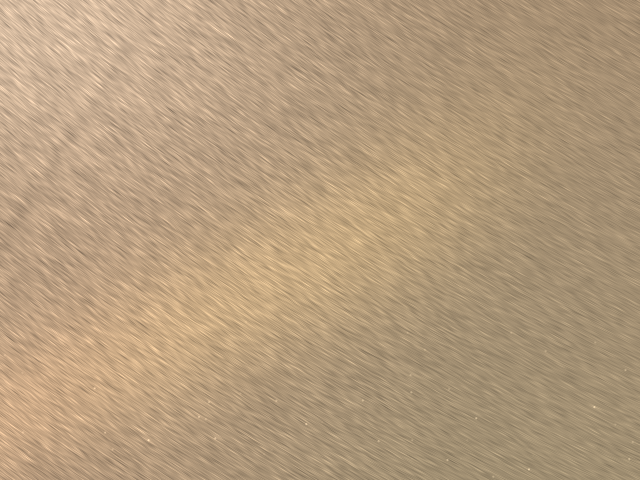
Give the GLSL for this texture, as a WebGL 2 fragment shader.

```glsl
#version 300 es
precision highp float;
uniform vec2 u_resolution;
out vec4 fragColor;

vec3 hash3(vec2 cell) {
  vec3 q = fract(vec3(cell.xyx) * vec3(0.1031, 0.1030, 0.0973));
  q += dot(q, q.yxz + 33.33);
  return fract((q.xxy + q.yzz) * q.zyx);
}

// Cellular noise: soft light and dark spots, one per cell, zero on average.
float spots(vec2 p) {
  vec2 cell = floor(p);
  float sum = 0.0;
  for (int j = -1; j <= 1; j++) {
    for (int i = -1; i <= 1; i++) {
      vec2 id = cell + vec2(i, j);
      vec3 h = hash3(id);
      vec2 d = p - id - h.xy;
      float bell = max(0.0, 1.0 - dot(d, d));
      sum += (2.0 * h.z - 1.0) * bell * bell;
    }
  }
  return sum;
}

// Stretched spots become brush strokes of the given length and width.
float strokes(vec2 grain, vec2 size, float seed) {
  return spots(grain / size + seed);
}

// Sparse bright dust specks.
float dust(vec2 p) {
  vec2 g = p / 0.035;
  vec3 h = hash3(floor(g) + 71.0);
  float d = length(fract(g) - 0.15 - 0.7 * h.xy) * 0.035;
  return smoothstep(0.0036, 0.0006, d) * smoothstep(0.84, 1.0, h.z);
}

// Broad reflections on the metal sheet.
vec3 sheen(vec2 p) {
  vec3 leftTone = mix(vec3(0.700, 0.592, 0.482), vec3(0.716, 0.609, 0.500), p.y);
  vec3 rightTone = mix(vec3(0.630, 0.562, 0.448), vec3(0.648, 0.556, 0.446), p.y);
  vec3 color = mix(leftTone, rightTone, smoothstep(0.1, 1.1, p.x + 0.15 * (0.5 - p.y)));

  // Warm diagonal band, wider and paler towards the right
  float offset = (p.y - 0.14 - 0.49 * p.x) / (0.15 + 0.04 * p.x);
  float band = exp(-offset * offset) * smoothstep(1.3, 0.7, p.x);
  color += band * mix(vec3(0.105, 0.074, 0.045), vec3(0.112, 0.088, 0.040), smoothstep(0.0, 0.5, p.x));

  // Pale glow in the upper left corner
  vec2 corner = (p - vec2(-0.02, 0.97)) / vec2(0.56, 0.33);
  color += vec3(0.125, 0.126, 0.128) * exp(-dot(corner, corner));
  return color;
}

void main() {
  vec2 p = gl_FragCoord.xy / u_resolution.y;

  // Grain axes: along and across the slightly bowed brushing direction
  float angle = radians(-33.0);
  vec2 along = vec2(cos(angle), sin(angle));
  vec2 grain = vec2(dot(p, along), dot(p, vec2(-along.y, along.x)));
  grain.y -= 0.08 * (grain.x - 0.3) * (grain.x - 0.3);

  // Strokes are coarser and stronger towards the upper left
  float coarse = smoothstep(1.1, -0.1, length((p - vec2(0.0, 1.0)) * vec2(0.85, 1.0)));
  float hair = strokes(grain, vec2(0.024, 0.0018), 11.0);
  float fine = strokes(grain, vec2(0.017, 0.0026), 47.0);
  float bold = strokes(grain, vec2(0.028, 0.0055), 83.0);
  float mottle = strokes(grain, vec2(0.040, 0.0220), 29.0);
  float relief = mix(0.120, 0.095, coarse) * hair
               + mix(0.056, 0.080, coarse) * fine
               + mix(0.010, 0.045, coarse) * bold
               + 0.010 * mottle;
  relief *= mix(1.0, 0.70, smoothstep(0.5, 1.3, p.x));
  relief += 0.9 * relief * max(relief, 0.0);

  vec3 color = sheen(p) * (1.0 + relief);
  color += vec3(0.22, 0.20, 0.17) * dust(p) * smoothstep(0.42, 0.15, p.y);
  fragColor = vec4(clamp(color, 0.0, 1.0), 1.0);
}
```
